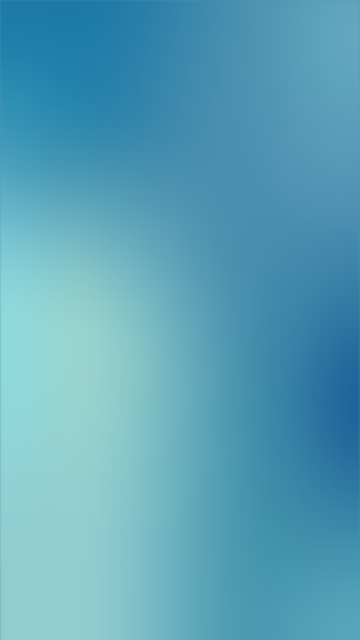
A WebGL 1 fragment shader for this background:

```glsl
precision highp float;

uniform vec2 u_resolution;

// Base colours
const vec3 DEEP_BLUE = vec3(0.11, 0.47, 0.65);
const vec3 SLATE = vec3(0.27, 0.55, 0.68);
const vec3 SEA = vec3(0.25, 0.57, 0.67);

// Pale field colours
const vec3 AQUA = vec3(0.56, 0.85, 0.86);
const vec3 SAGE = vec3(0.60, 0.83, 0.81);
const vec3 MIST = vec3(0.57, 0.80, 0.815);

// Glow colours
const vec3 TEAL = vec3(0.17, 0.57, 0.71);
const vec3 SKY = vec3(0.39, 0.66, 0.75);
const vec3 PERIWINKLE = vec3(0.34, 0.58, 0.72);
const vec3 NAVY = vec3(0.12, 0.39, 0.60);
const vec3 LAGOON = vec3(0.34, 0.65, 0.74);
const vec3 RIM = vec3(0.36, 0.58, 0.64);

// Placement, with the origin at the lower left and both sides of length 1
const vec2 TEAL_CENTER = vec2(0.0, 0.85);
const vec2 TEAL_SPREAD = vec2(0.28, 0.10);
const vec2 SKY_CENTER = vec2(1.0, 0.94);
const vec2 SKY_SPREAD = vec2(0.27, 0.18);
const vec2 PERIWINKLE_CENTER = vec2(0.96, 0.75);
const vec2 PERIWINKLE_SPREAD = vec2(0.25, 0.11);
const vec2 NAVY_CENTER = vec2(1.02, 0.37);
const vec2 NAVY_SPREAD = vec2(0.21, 0.18);
const vec2 LAGOON_CENTER = vec2(1.02, 0.0);
const vec2 LAGOON_SPREAD = vec2(0.30, 0.13);

const float FIELD_TOP = 0.93;
const float FIELD_FULL = 0.50;
const float FIELD_SLOPE = 0.20;
const float FIELD_LEFT = 0.20;
const float FIELD_RIGHT = 0.79;

// Faint banding and rim
const vec2 BAND_COUNT = vec2(36.0, 64.0);
const float BAND_DEPTH = 0.45;
const float RIM_WIDTH = 0.006;
const float RIM_STRENGTH = 0.3;
const float TAU = 6.28319;

float glow(vec2 p, vec2 center, vec2 spread) {
  vec2 d = (p - center) / spread;
  return exp(-dot(d, d));
}

// Smooth step that falls from 1 at "full" to 0 at "none"
float fall(float full, float none, float v) {
  return 1.0 - smoothstep(full, none, v);
}

// Gathers the gradient into soft bands along both axes
vec2 banded(vec2 p) {
  vec2 phase = TAU * BAND_COUNT;
  return p + BAND_DEPTH * sin(phase * p) / phase;
}

vec3 baseColor(vec2 p) {
  float coolness = smoothstep(0.2, 0.75, p.x + 0.6 * (1.0 - p.y));
  vec3 lower = mix(SEA, SLATE, smoothstep(0.2, 0.65, p.y));
  return mix(DEEP_BLUE, lower, coolness);
}

vec3 fieldColor(vec2 p) {
  vec3 upper = mix(AQUA, SAGE, smoothstep(0.0, 0.25, p.x));
  return mix(MIST, upper, smoothstep(0.1, 0.45, p.y));
}

float fieldMask(vec2 p) {
  float rise = fall(FIELD_FULL, FIELD_TOP, p.y + FIELD_SLOPE * p.x);
  return rise * fall(FIELD_LEFT, FIELD_RIGHT, p.x);
}

void main() {
  vec2 uv = gl_FragCoord.xy / u_resolution;
  vec2 p = banded(uv);

  // Base and pale field on the left
  vec3 color = baseColor(p);
  color = mix(color, TEAL, 0.6 * glow(p, TEAL_CENTER, TEAL_SPREAD));
  color = mix(color, fieldColor(p), fieldMask(p));

  // Soft glows along the right side
  color = mix(color, PERIWINKLE, 0.8 * glow(p, PERIWINKLE_CENTER, PERIWINKLE_SPREAD));
  color = mix(color, SKY, 0.95 * glow(p, SKY_CENTER, SKY_SPREAD));
  color = mix(color, NAVY, glow(p, NAVY_CENTER, NAVY_SPREAD));
  color = mix(color, LAGOON, glow(p, LAGOON_CENTER, LAGOON_SPREAD));

  // Faint rim on the left, right and top edges
  float aspect = u_resolution.y / u_resolution.x;
  float edge = min(min(uv.x, 1.0 - uv.x), (1.0 - uv.y) * aspect);
  color = mix(color, RIM, RIM_STRENGTH * fall(0.0, RIM_WIDTH, edge));

  gl_FragColor = vec4(color, 1.0);
}
```
